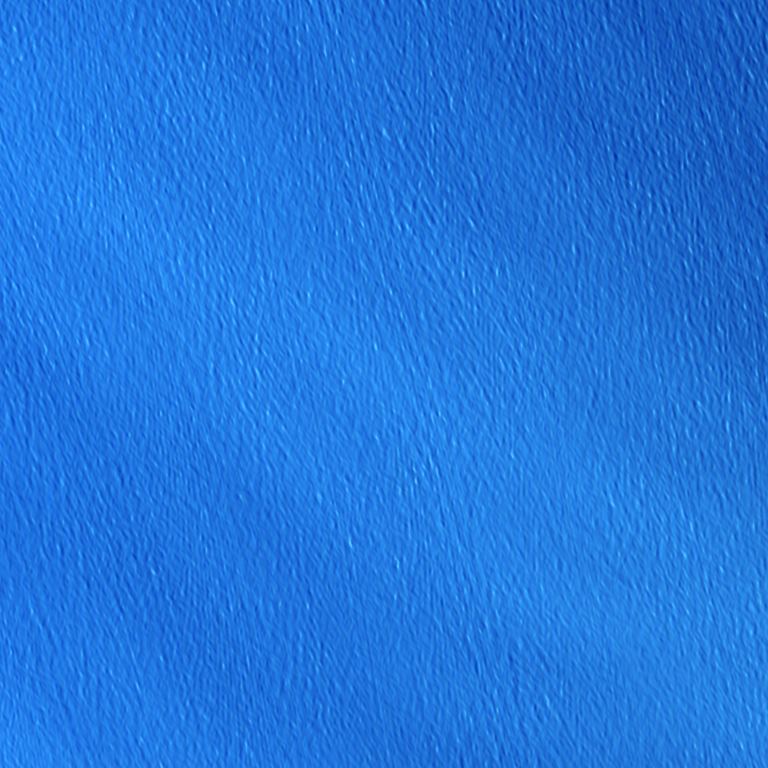
Write a three.js fragment shader that draws this texture.

```glsl
// Wind-ruffled blue water: short leaning ripples over broad diagonal bands of light.
// Ripples are cellular noise whose cells each hold one small wave packet;
// the bands and the bending of the ripples are layered sines.

#define DEEP vec3(0.050, 0.270, 0.690)
#define BRIGHT vec3(0.190, 0.605, 0.990)
#define GLINT vec3(0.090, 0.100, 0.030)
#define RIPPLE_CELL vec2(0.0105, 0.0175)
#define GRAIN_CELL vec2(0.0060, 0.0080)
#define RIPPLE_GAIN 0.160
#define GRAIN_GAIN 0.175
#define BAND_GAIN 0.095
#define CORNER_SHADE 0.46
#define LEAN 0.24

varying vec2 vUv;

vec3 hash3(vec2 cell) {
  vec3 q = fract(cell.xyx * vec3(0.1031, 0.1030, 0.0973));
  q += dot(q, q.yxz + 33.33);
  return fract((q.xxy + q.yzz) * q.zyx);
}

// Sum of randomly placed wave packets, crests running roughly along y
float packetNoise(vec2 p, float frequency, float spread) {
  vec2 cell = floor(p);
  vec2 local = fract(p);
  float sum = 0.0;
  for (int j = -1; j <= 1; j++) {
    for (int i = -1; i <= 1; i++) {
      vec2 offset = vec2(float(i), float(j));
      vec3 rnd = hash3(cell + offset + 71.0);
      vec2 d = local - offset - rnd.xy;
      float window = max(0.0, 1.0 - dot(d, d));
      float tilt = (fract(rnd.z * 17.0) - 0.5) * spread;
      float amplitude = 0.6 + 0.8 * fract(rnd.z * 53.0);
      float phase = 6.2832 * rnd.z;
      sum += amplitude * window * window
           * cos(frequency * d.x + tilt * d.y + phase);
    }
  }
  return sum;
}

// Gentle meander that bends bands and ripples
vec2 meander(vec2 p) {
  return vec2(sin(p.y * 9.0 + 2.0 * sin(p.x * 5.0)),
              sin(p.x * 8.0 + 1.7 * sin(p.y * 6.0 + 1.0)));
}

// Broad light and shade, falling from upper left to lower right
float bandTone(vec2 p) {
  float across = dot(p, vec2(0.57, 0.82)) + 0.015 * meander(p).x;
  float swell = cos((across - 0.67) * 9.0);
  float streaks = sin(across * 37.0 + 2.0 * sin(p.x * 4.0 - p.y * 3.0))
                * sin(p.x * 7.0 - p.y * 5.0 + 0.8);
  float corner = smoothstep(0.90, 1.42, across + 0.25 * (p.x - 0.75));
  return 0.62 + BAND_GAIN * (swell + 0.45 * streaks) - CORNER_SHADE * corner;
}

void main() {
  // Frame aligned with the leaning crests
  vec2 bent = vUv + 0.003 * meander(vUv);
  float c = cos(LEAN);
  float s = sin(LEAN);
  vec2 aligned = vec2(c * bent.x + s * bent.y, c * bent.y - s * bent.x);

  // Large ripples and the fine chop between them
  float ripple = packetNoise(aligned / RIPPLE_CELL, 5.4, 4.4);
  float grain = packetNoise(aligned / GRAIN_CELL + 40.0, 4.6, 4.6);
  float patches = 1.0 + 0.10 * meander(vUv * 2.3 + 0.4).y + 0.20 * (vUv.y - 0.5);
  float relief = patches * (RIPPLE_GAIN * ripple + GRAIN_GAIN * grain);

  // Water colour: purer blue at left, slight greying in the chop, pale glints
  vec3 color = mix(DEEP, BRIGHT, bandTone(vUv) + relief);
  color += vec3(-0.012, -0.004, 0.050) * (0.55 - vUv.x);
  color += vec3(0.008, 0.004, -0.030) * grain;
  color += GLINT * smoothstep(0.22, 0.55, relief);
  gl_FragColor = vec4(clamp(color, 0.0, 1.0), 1.0);
}
```
